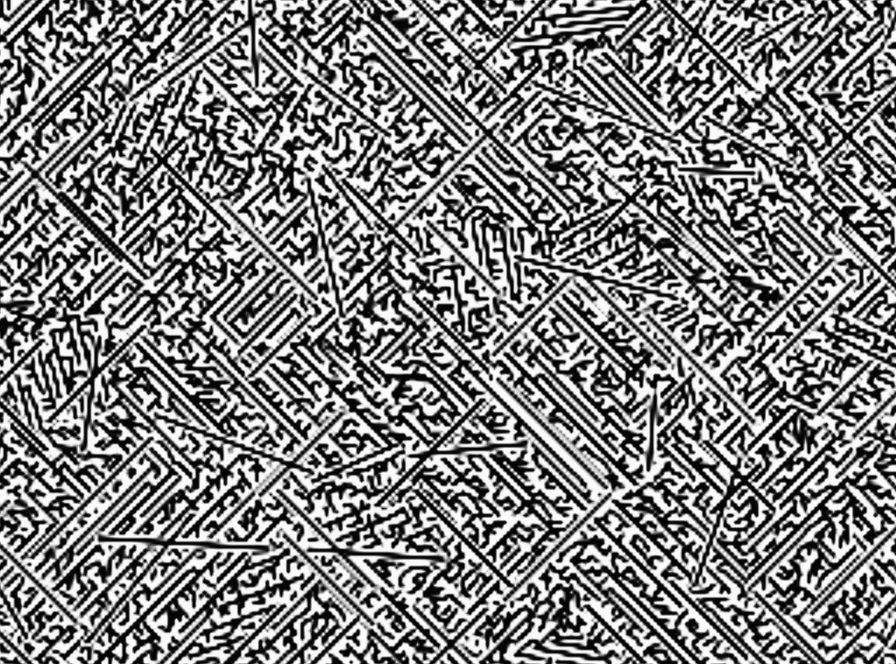
Give the GLSL for this pattern, as a Shadertoy shader.

```glsl
// Dense maze of short black twigs and long straight diagonals on white.

vec2 hash2(vec2 p) {
    vec3 q = fract(p.xyx * vec3(0.1031, 0.1030, 0.0973));
    q += dot(q, q.yzx + 33.33);
    return fract((q.xx + q.yz) * q.zy);
}

float segmentDistance(vec2 p, vec2 a, vec2 b) {
    vec2 ab = b - a, ap = p - a;
    return length(ap - ab * clamp(dot(ap, ab) / dot(ab, ab), 0.0, 1.0));
}

// Mostly one of the two diagonals, now and then any direction.
vec2 grainDirection(vec2 h, float strayShare) {
    float angle = h.x < strayShare ? h.y * 3.14159
                                   : (h.y < 0.5 ? 0.7854 : 2.3562);
    return vec2(cos(angle), sin(angle));
}

// Each patch, a Voronoi region, has its own grain direction.
vec2 patchDirection(vec2 p) {
    vec2 q = p / 32.0, base = floor(q), nearest = base;
    float best = 9.0;
    for (int y = -1; y <= 1; y++)
    for (int x = -1; x <= 1; x++) {
        vec2 id = base + vec2(x, y);
        float d = length(id + hash2(id + 3.0) - q);
        if (d < best) { best = d; nearest = id; }
    }
    return grainDirection(hash2(nearest + 51.0), 0.3);
}

// Some stretches of a lattice row stay straight.
bool isStraight(vec2 n) {
    return hash2(vec2(floor(n.x / 11.0 + n.y * 0.37), n.y) + 17.0).x < 0.36;
}

vec2 nodePosition(vec2 n) {
    return n + 0.5 + (isStraight(n) ? vec2(0.0) : 0.5 * (hash2(n + 29.0) - 0.5));
}

// Every node grows one link to a neighbour.
vec2 linkStep(vec2 n) {
    float h = hash2(n + 83.0).x;
    if (isStraight(n) || h < 0.38) return vec2(1, 0);
    if (h < 0.67) return vec2(0, 1);
    if (h < 0.86) return vec2(0, -1);
    return vec2(1, 1);
}

float twigDistance(vec2 p) {
    const float pitch = 2.6;
    vec2 dir = patchDirection(p);
    vec2 q = vec2(dot(p, dir), dot(p, vec2(-dir.y, dir.x))) / pitch;
    float d = 9.0;
    for (int y = -1; y <= 1; y++)
    for (int x = -1; x <= 1; x++) {
        vec2 n = floor(q) + vec2(x, y);
        d = min(d, segmentDistance(q, nodePosition(n), nodePosition(n + linkStep(n))));
    }
    return d * pitch;
}

// Long strokes scattered on a coarse grid.
float strokeDistance(vec2 p) {
    vec2 q = p / 26.0;
    float d = 9.0;
    for (int y = -1; y <= 1; y++)
    for (int x = -1; x <= 1; x++) {
        vec2 id = floor(q) + vec2(x, y);
        vec2 center = id + hash2(id + 7.0);
        vec2 reach = grainDirection(hash2(id + 61.0), 0.3)
                   * mix(0.35, 0.95, hash2(id + 97.0).x);
        d = min(d, segmentDistance(q, center - reach, center + reach));
    }
    return d * 26.0;
}

float ink(vec2 p) {
    float stroke = strokeDistance(p);
    // A pale corridor separates each stroke from the twigs.
    float d = min(stroke, max(twigDistance(p), 2.2 - stroke));
    return 1.0 - smoothstep(0.32, 0.94, d);
}

void mainImage(out vec4 fragColor, in vec2 fragCoord) {
    // Sample on a coarse grid, 190 cells high, and blend between cells.
    vec2 g = fragCoord / iResolution.y * 190.0 - 0.5;
    vec2 i = floor(g) + 0.5, f = fract(g);
    float lower = mix(ink(i), ink(i + vec2(1, 0)), f.x);
    float upper = mix(ink(i + vec2(0, 1)), ink(i + vec2(1, 1)), f.x);
    float shade = smoothstep(0.08, 0.88, mix(lower, upper, f.y));
    fragColor = vec4(vec3(mix(0.98, 0.02, shade)), 1.0);
}
```
